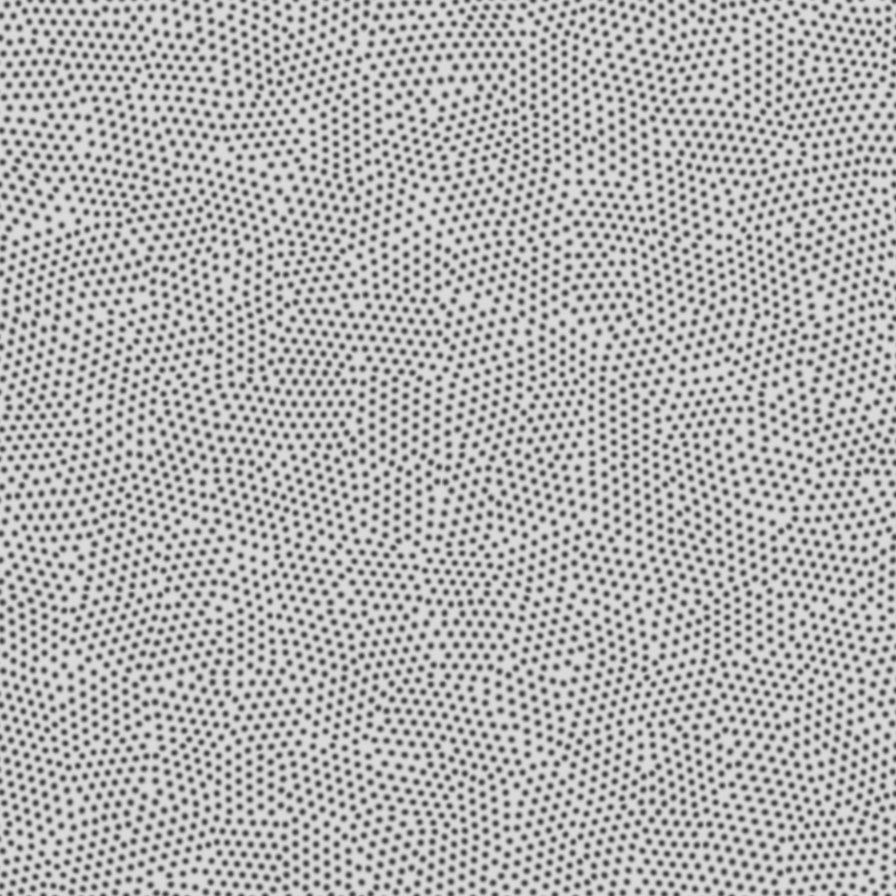
This pattern is drawn by a WebGL 2 fragment shader. Its source:

```glsl
#version 300 es
precision highp float;

uniform vec2 u_resolution;
out vec4 outColor;

const float DOTS_ACROSS = 74.0;    // lattice spacings along the canvas
const float GRAIN_SIZE = 6.0;      // lattice spacings per ordered patch
const float GRAIN_GAP = 0.15;      // keeps dots of two patches from coinciding
const float ROW_HEIGHT = 0.8660254;
const float VIEW_RADIUS = 3.0;     // dots gathered around each pixel
const float PUSH_RANGE = 1.6;
const float PUSH_STRENGTH = 0.4;
const int MAX_GRAINS = 16;
const int MAX_DOTS = 48;
const vec3 PAPER = vec3(0.855);
const vec3 INK = vec3(0.26);

// A grain holds its centre (xy) and the direction of its rows (zw).
struct GrainSet { int count; vec4 item[MAX_GRAINS]; };
struct DotSet { int count; vec2 item[MAX_DOTS]; };

vec2 hash2(vec2 p) {
    vec2 q = vec2(dot(p, vec2(127.1, 311.7)), dot(p, vec2(269.5, 183.3)));
    return fract(sin(q) * 43758.5453);
}

vec2 smoothNoise(vec2 p) {
    vec2 cell = floor(p);
    vec2 t = smoothstep(0.0, 1.0, p - cell);
    vec2 low = mix(hash2(cell), hash2(cell + vec2(1, 0)), t.x);
    vec2 high = mix(hash2(cell + vec2(0, 1)), hash2(cell + vec2(1, 1)), t.x);
    return mix(low, high, t.y) - 0.5;
}

vec4 makeGrain(vec2 cell) {
    vec2 centre = (cell + 0.15 + 0.7 * hash2(cell)) * GRAIN_SIZE;
    float angle = hash2(cell + 57.3).x * 1.0472;
    return vec4(centre, cos(angle), sin(angle));
}

// Collects the grains whose territory reaches into view.
void gatherGrains(vec2 p, out GrainSet grains) {
    vec2 corner = floor(p / GRAIN_SIZE - 0.5) - 1.0;
    vec2 nearest = vec2(1e4);
    for (int i = 0; i < MAX_GRAINS; i++) {
        vec4 grain = makeGrain(corner + vec2(i % 4, i / 4));
        if (distance(p, grain.xy) < distance(p, nearest)) nearest = grain.xy;
        grains.item[i] = grain;
    }
    grains.count = 0;
    for (int i = 0; i < MAX_GRAINS; i++) {
        vec4 grain = grains.item[i];
        vec2 across = grain.xy - nearest;
        float border = dot(0.5 * (grain.xy + nearest) - p, across);
        if (border <= (VIEW_RADIUS + GRAIN_GAP) * length(across)) {
            grains.item[grains.count] = grain;
            grains.count++;
        }
    }
}

bool ownsDot(vec2 spot, int owner, GrainSet grains) {
    float limit = distance(spot, grains.item[owner].xy) + GRAIN_GAP;
    for (int k = 0; k < grains.count; k++) {
        if (k != owner && distance(spot, grains.item[k].xy) < limit) return false;
    }
    return true;
}

// Collects the hexagonal lattice dots of all grains in view.
void gatherDots(vec2 p, GrainSet grains, out DotSet dots) {
    dots.count = 0;
    for (int g = 0; g < grains.count; g++) {
        vec4 grain = grains.item[g];
        vec2 along = grain.zw;
        vec2 up = vec2(-along.y, along.x);
        vec2 local = p - grain.xy;
        float midRow = floor(dot(local, up) / ROW_HEIGHT + 0.5);
        for (int i = 0; i < 49; i++) {
            float row = midRow + float(i / 7 - 3);
            float column = floor(dot(local, along) - 0.5 * row + 0.5) + float(i % 7 - 3);
            vec2 spot = grain.xy + along * (column + 0.5 * row) + up * row * ROW_HEIGHT;
            if (dots.count < MAX_DOTS && distance(spot, p) < VIEW_RADIUS && ownsDot(spot, g, grains)) {
                dots.item[dots.count] = spot;
                dots.count++;
            }
        }
    }
}

// Soft mutual repulsion evens out the spacing of the dots within reach of p.
void relax(inout DotSet dots, vec2 p, float reach) {
    DotSet before = dots;
    for (int i = 0; i < before.count; i++) {
        vec2 here = before.item[i];
        if (distance(here, p) > reach) continue;
        vec2 push = vec2(0.0);
        for (int j = 0; j < before.count; j++) {
            vec2 offset = here - before.item[j];
            float gap = length(offset);
            float force = max(0.0, 1.0 - gap / PUSH_RANGE);
            push += offset / max(gap, 1e-4) * force * force;
        }
        dots.item[i] = here + PUSH_STRENGTH * push;
    }
}

void main() {
    vec2 p = gl_FragCoord.xy / min(u_resolution.x, u_resolution.y) * DOTS_ACROSS;
    p += 0.4 * smoothNoise(p / 5.0);  // gentle bending of the rows
    GrainSet grains;
    DotSet dots;
    gatherGrains(p, grains);
    gatherDots(p, grains, dots);
    for (int i = 0; i < 3; i++) relax(dots, p, 2.0 - 0.5 * float(i));
    float nearest = 9.0;
    for (int i = 0; i < dots.count; i++) nearest = min(nearest, distance(p, dots.item[i]));
    float ink = exp(-pow(nearest / 0.289, 2.36));  // round spot with a blurred rim
    outColor = vec4(mix(PAPER, INK, ink), 1.0);
}
```
